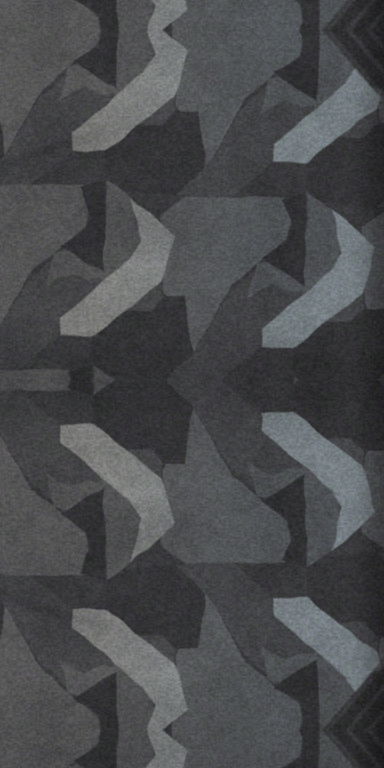
Reproduce this pattern procedurally as a Shadertoy shader.

```glsl
float hash(vec2 p) {
    vec3 h = fract(p.xyx * 0.1031);
    h += dot(h, h.yzx + 33.33);
    return fract((h.x + h.y) * h.z);
}

float noise(vec2 p) {
    vec2 i = floor(p), f = fract(p);
    f = f * f * (3.0 - 2.0 * f);
    return mix(mix(hash(i), hash(i + vec2(1, 0)), f.x),
               mix(hash(i + vec2(0, 1)), hash(i + 1.0), f.x), f.y);
}

// Signed distance to a closed eight-corner outline
float polygon(vec2 p, vec2 v[8]) {
    float d = dot(p - v[0], p - v[0]), s = 1.0;
    for (int i = 0, j = 7; i < 8; j = i, i++) {
        vec2 e = v[j] - v[i], w = p - v[i];
        vec2 b = w - e * clamp(dot(w, e) / max(dot(e, e), 1e-4), 0.0, 1.0);
        d = min(d, dot(b, b));
        bvec3 c = bvec3(p.y >= v[i].y, p.y < v[j].y, e.x * w.y > e.y * w.x);
        if (all(c) || all(not(c))) s = -s;
    }
    return s * sqrt(d);
}

void paint(inout float tone, float ink, vec2 p, vec2 v[8], float soft) {
    tone = mix(tone, ink, smoothstep(soft, -soft, polygon(p, v)));
}

// One camouflage unit, with y pointing down
void paintUnit(inout float tone, vec2 p, float soft) {
    // Broad pale panel
    paint(tone, 0.315, p, vec2[8](vec2(187, 197), vec2(283, 197), vec2(290, 220), vec2(286, 240),
        vec2(232, 284), vec2(193, 353), vec2(164, 290), vec2(160, 216)), soft);
    // Leaf-like sweep
    paint(tone, 0.25, p, vec2[8](vec2(-8, 340), vec2(28, 282), vec2(65, 247), vec2(115, 272),
        vec2(60, 318), vec2(60, 335), vec2(15, 372), vec2(-37, 368)), soft);
    // Dark block under the bar
    paint(tone, 0.195, p, vec2[8](vec2(112, 310), vec2(150, 310), vec2(163, 296), vec2(185, 296),
        vec2(193, 352), vec2(163, 381), vec2(95, 375), vec2(92, 336)), soft);
    // Grey step beside the bar
    paint(tone, 0.26, p, vec2[8](vec2(130, 280), vec2(162, 280), vec2(163, 296), vec2(150, 310),
        vec2(112, 310), vec2(95, 336), vec2(85, 330), vec2(100, 305)), soft);
    // Grey flank, small prong and dark hook
    paint(tone, 0.3, p, vec2[8](vec2(107, 180), vec2(131, 198), vec2(142, 230), vec2(138, 249),
        vec2(125, 263), vec2(101, 285), vec2(100, 275), vec2(103, 262)), soft);
    paint(tone, 0.305, p, vec2[8](vec2(55, 252), vec2(66, 250), vec2(103, 264), vec2(101, 278),
        vec2(88, 279), vec2(72, 273), vec2(58, 278), vec2(46, 287)), soft);
    paint(tone, 0.185, p, vec2[8](vec2(80, 187), vec2(105, 180), vec2(104, 230), vec2(103, 273),
        vec2(85, 262), vec2(61, 246), vec2(86, 230), vec2(90, 212)), soft);
    // Bright bent bar
    paint(tone, 0.46, p, vec2[8](vec2(60, 335), vec2(60, 318), vec2(130, 258), vec2(141, 241),
        vec2(131, 198), vec2(175, 236), vec2(162, 281), vec2(92, 336)), soft);
}

void mainImage(out vec4 fragColor, in vec2 fragCoord) {
    // The canvas is 768 units tall
    float unit = 768.0 / iResolution.y;
    vec2 p = fragCoord * unit;
    p.y = 768.0 - p.y;

    // Mirror about the middle and again near both ends
    float away = abs(p.y - 380.0);
    vec2 q = vec2(p.x, 30.0 + abs(350.0 - away));
    vec2 cloth = q + 3.0 * vec2(noise(q / 17.0), noise(q / 17.0 + 40.0)) - 1.5;

    // Slanted lattice of units
    float tone = 0.215, soft = 0.8 + 0.6 * unit;
    for (int row = -1; row <= 1; row++)
        for (int column = -1; column <= 2; column++) {
            vec2 local = cloth - float(column) * vec2(201, 12) - float(row) * vec2(-13, 185);
            if (abs(local.x - 126.0) < 170.0 && abs(local.y - 280.0) < 108.0)
                paintUnit(tone, local, soft);
        }

    // Creased chevrons at the right
    float crease = q.x - 0.85 * (q.y - 30.0) - 322.0;
    float ridge = 0.17 + 0.06 * pow(0.5 + 0.5 * sin(crease * 0.3), 4.0);
    tone = mix(tone, ridge, smoothstep(-2.0, 4.0, crease) * smoothstep(105.0, 85.0, q.y));

    // Faded blotches, soft folds and shaded borders
    float fade = 0.6 * noise(q / 45.0) + 0.4 * noise(q / 14.0 + 9.0);
    tone *= 0.93 + 0.22 * fade;
    float fold = q.y - 150.0 + 0.32 * q.x - 22.0 * noise(q / 60.0);
    tone *= 1.0 - 0.12 * exp(-fold * fold / 60.0) * smoothstep(150.0, 60.0, q.x);
    tone *= 1.0 - 0.1 * exp(-pow((q.y - 380.0) / 40.0, 2.0));
    tone *= 1.0 - 0.3 * smoothstep(345.0, 390.0, p.x) - 0.08 * smoothstep(640.0, 768.0, p.y);

    // Woven grain, with a warm left side and a cool right side
    float grain = noise(p / 1.6) + 0.6 * noise(p / vec2(3.5, 1.8) + 70.0) - 0.8;
    float speck = noise(p / 3.0 + 200.0) - 0.5;
    tone += grain * (0.035 + 0.1 * tone);
    float cool = smoothstep(60.0, 330.0, p.x);
    vec3 tint = mix(vec3(1.0, 1.0, 0.985), vec3(0.94, 1.01, 1.05), cool);
    tint = mix(vec3(0.99, 0.99, 1.03), tint, smoothstep(0.2, 0.42, tone));
    fragColor = vec4(tone * tint + speck * vec3(0.02, -0.005, 0.035), 1.0);
}
```
